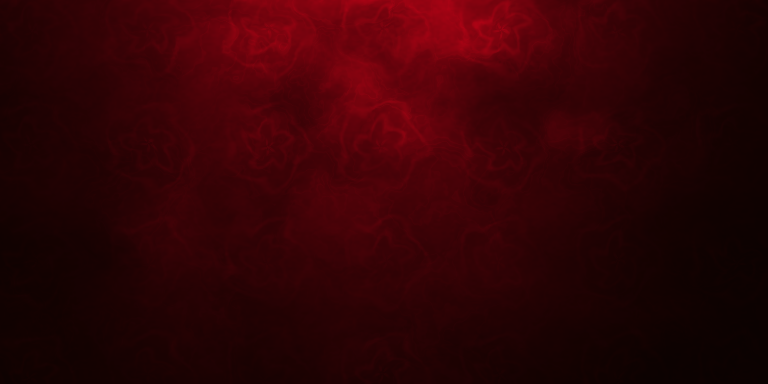
A Shadertoy shader for this background:

```glsl
// Dark crimson damask backdrop: top glow, ragged clouds and faint rose-like swirls.

const vec2  GLOW_CENTER = vec2(0.94, 1.03);
const float GLOW_WIDTH = 0.70;
const float SHADOW_RED = 0.047;
const float CLOUD_CONTRAST = 0.62;
const float LINE_STRENGTH = 0.20;
const float WEAVE_STRENGTH = 0.07;
const vec2  ROSE_SPACING = vec2(0.305, 0.300);
const vec2  ROSE_ORIGIN = vec2(0.390, 0.620);
const float RING_FREQUENCY = 19.0;

// Cloud patches: center x, center y, radius, gain
const int PATCH_COUNT = 9;
const vec4 PATCHES[PATCH_COUNT] = vec4[](
    vec4(0.95, 0.76, 0.10, 0.30), vec4(1.11, 0.66, 0.10, 0.36),
    vec4(1.53, 0.67, 0.09, 0.34), vec4(0.60, 0.84, 0.12, 0.20),
    vec4(1.22, 0.90, 0.13, 0.20), vec4(0.47, 0.40, 0.13, 0.24),
    vec4(0.88, 0.43, 0.12, 0.20), vec4(0.78, 0.73, 0.11, -0.18),
    vec4(1.33, 0.76, 0.12, -0.20));

float hash(vec2 p) {
    vec3 q = fract(vec3(p.xyx) * 0.1031);
    q += dot(q, q.yzx + 33.33);
    return fract((q.x + q.y) * q.z);
}

float noise(vec2 p) {
    vec2 cell = floor(p), f = fract(p);
    f = f * f * (3.0 - 2.0 * f);
    return mix(mix(hash(cell), hash(cell + vec2(1, 0)), f.x),
               mix(hash(cell + vec2(0, 1)), hash(cell + vec2(1, 1)), f.x), f.y);
}

float fbm(vec2 p) {
    float sum = 0.0, weight = 0.5;
    for (int i = 0; i < 5; i++) {
        sum += weight * noise(p);
        p = mat2(1.6, 1.2, -1.2, 1.6) * p + 7.3;
        weight *= 0.5;
    }
    return sum;
}

// Thin soft line wherever the value crosses a whole number
float contour(float value) {
    float d = abs(fract(value) - 0.5) * 2.0;
    return smoothstep(0.45, 1.0, d);
}

// Wavering petal rings around each point of a regular lattice
float roses(vec2 p, vec2 warp) {
    vec2 cell = (p - ROSE_ORIGIN) / ROSE_SPACING;
    vec2 q = (fract(cell + 0.5) - 0.5) * ROSE_SPACING + warp * 0.045;
    float radius = length(q);
    float petals = 0.014 * sin(5.0 * atan(q.y, q.x) + radius * 45.0);
    float fade = 1.0 - smoothstep(0.09, 0.16, radius);
    return contour((radius + petals) * RING_FREQUENCY) * fade;
}

float patches(vec2 p, vec2 warp) {
    float sum = 0.0;
    vec2 q = p + warp * 0.16;
    for (int i = 0; i < PATCH_COUNT; i++) {
        vec4 cloud = PATCHES[i];
        float d = length((q - cloud.xy) * vec2(0.85, 1.1)) / cloud.z;
        sum += cloud.w * (1.0 - smoothstep(0.25, 1.35, d));
    }
    return sum;
}

void mainImage(out vec4 fragColor, in vec2 fragCoord) {
    vec2 uv = fragCoord / iResolution.xy;
    vec2 p = uv * vec2(2.0, 1.0);

    // Broad light falling from the top
    float side = (p.x - GLOW_CENTER.x) / GLOW_WIDTH;
    float column = 0.065 + 0.32 * uv.y + 0.07 * pow(uv.y, 6.0);
    float red = SHADOW_RED + column * exp(-side * side);
    vec2 toGlow = (p - GLOW_CENTER) / vec2(0.32, 0.20);
    red += 0.12 * exp(-dot(toGlow, toGlow));

    // Clouds with ragged borders
    vec2 warp = vec2(fbm(p * 9.0), fbm(p * 9.0 + 41.7)) - 0.48;
    float clouds = fbm(p * vec2(4.0, 5.5) + warp * 1.2 + 3.1) - 0.49;
    red *= 1.0 + CLOUD_CONTRAST * clouds + patches(p, warp);

    // Swirling engraved lines
    float veins = contour(fbm(p * 6.0 + warp * 1.5 + 19.0) * 9.0);
    float lines = roses(p, warp) + 0.45 * veins;
    float wear = smoothstep(0.25, 0.70, noise(p * 7.0 + 11.0));
    red *= 1.0 + LINE_STRENGTH * (lines - 0.28) * (0.4 + 0.6 * wear);

    // Fine cloth grain
    float weave = noise(p * vec2(90.0, 130.0)) - 0.5;
    red *= 1.0 + WEAVE_STRENGTH * weave;

    // Darker lower right corner
    red *= 1.0 - 0.22 * smoothstep(1.2, 2.0, p.x) * (1.0 - uv.y);

    vec3 color = vec3(red, 0.008 + 0.004 * red, max(0.125 * red - 0.005, 0.003));
    fragColor = vec4(clamp(color, 0.0, 1.0), 1.0);
}
```
